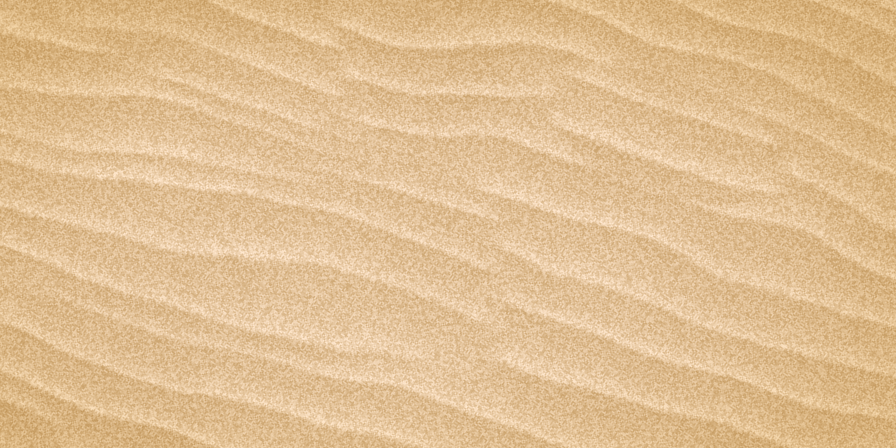
This texture is drawn by a Shadertoy shader. Its source:

```glsl
#define SHADE_COLOR vec3(0.832, 0.688, 0.498)
#define LIGHT_COLOR vec3(0.937, 0.825, 0.692)
#define EDGE_TINT   vec3(0.952, 0.917, 0.81)
#define RIPPLE_FREQ 7.2
#define RIPPLE_TILT 0.28
#define RIPPLE_GAIN 1.15
#define CREST_EDGE  0.13
#define BASE_TONE   0.60
#define GRAIN_FREQ  317.0
#define GRAIN_GAIN  1.35

float hash(vec2 cell) {
    uvec2 q = uvec2(ivec2(cell)) * uvec2(73157u, 95471u);
    uint h = (q.x ^ (q.y >> 3)) * 62989u + q.y;
    h = (h ^ (h >> 15)) * 48271u;
    h = (h ^ (h >> 13)) * 69621u;
    return float((h ^ (h >> 16)) & 65535u) / 65535.0;
}

float noise(vec2 p) {
    vec2 i = floor(p), f = fract(p);
    f = f * f * (3.0 - 2.0 * f);
    float low  = mix(hash(i), hash(i + vec2(1, 0)), f.x);
    float high = mix(hash(i + vec2(0, 1)), hash(i + vec2(1, 1)), f.x);
    return mix(low, high, f.y);
}

// Sharp lower edge, bright crest, slow fade up the slope
float crest(float phase) {
    float t = fract(phase);
    return smoothstep(0.0, CREST_EDGE, t) * exp(-3.2 * t) * (1.0 - smoothstep(0.8, 1.0, t));
}

// Long wind ripples that wander and sometimes restart between neighbours
float ripples(vec2 p) {
    float across = p.y + RIPPLE_TILT * p.x;
    vec2 flow = vec2(p.x, across);
    across += 0.11 * (noise(flow * vec2(2.4, 2.8) + 7.0) - 0.5);
    across += 0.035 * (noise(flow * vec2(5.5, 7.0) + 31.0) - 0.5);
    across += 0.007 * (noise(flow * vec2(17.0, 21.0) + 53.0) - 0.5);
    float phase = RIPPLE_FREQ * across * (1.0 + 0.15 * across);
    float branch = smoothstep(0.54, 0.64, noise(flow * vec2(2.0, 3.6) + 83.0));
    float strength = mix(0.65, 1.15, noise(flow * vec2(3.0, 8.0) + 19.0));
    return strength * (mix(crest(phase), crest(phase + 0.5), branch) - 0.24);
}

// Fine, tightly packed grains
float grains(vec2 p) {
    vec2 g = mat2(0.825, 0.565, -0.565, 0.825) * p * GRAIN_FREQ;
    return GRAIN_GAIN * (noise(g) - 0.5);
}

void mainImage(out vec4 fragColor, in vec2 fragCoord) {
    vec2 uv = fragCoord / iResolution.xy;
    vec2 p = fragCoord / iResolution.y;

    float tone = BASE_TONE + RIPPLE_GAIN * ripples(p) + grains(p);
    tone += 0.16 * (noise(p * vec2(3.0, 5.0) + 41.0) - 0.5);
    vec3 sand = mix(SHADE_COLOR, LIGHT_COLOR, tone);

    // Warmer, darker borders
    vec2 fromCenter = (uv - vec2(0.47, 0.45)) * 2.0;
    float border = smoothstep(0.1, 1.8, dot(fromCenter, fromCenter));
    sand *= mix(vec3(1.0), EDGE_TINT, border);

    fragColor = vec4(clamp(sand, 0.0, 1.0), 1.0);
}
```
